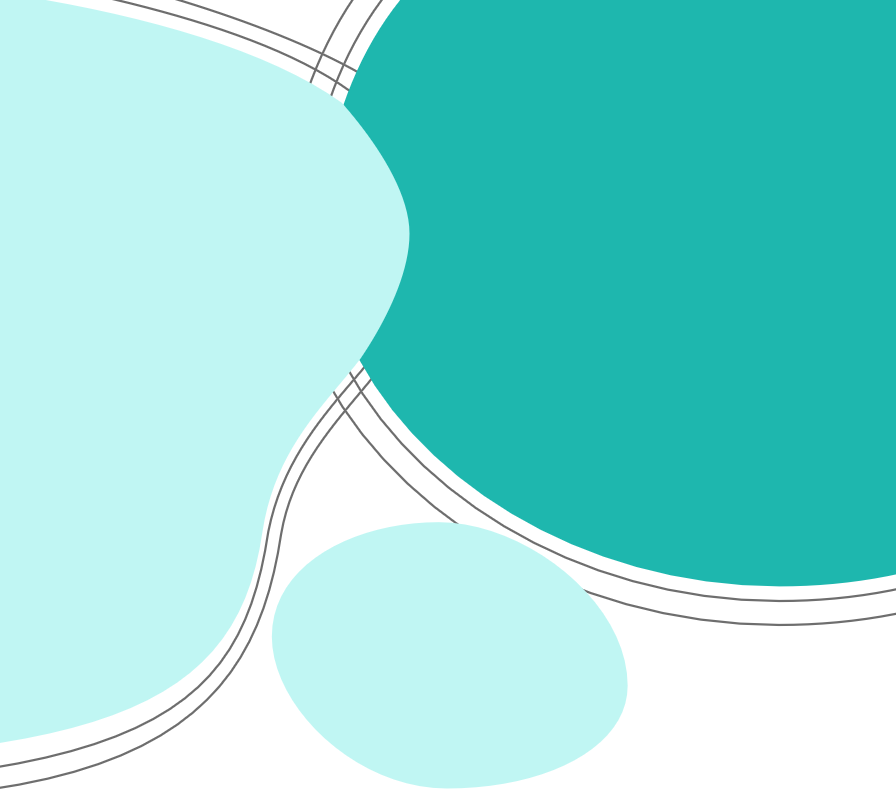
This background is drawn by a WebGL 1 fragment shader. Its source:

```glsl
precision highp float;
// Flat organic background: a large teal disc, a pale wavy blob on the left and
// a pale pebble below, with pairs of thin grey contour lines on white.
// Shapes are closed cubic splines turned into signed distances.

uniform vec2 u_resolution;

const vec2 GRID = vec2(768.0, 678.0);      // design units across the canvas, y down
const vec3 WHITE = vec3(1.0);
const vec3 PALE = vec3(0.753, 0.965, 0.953);
const vec3 TEAL = vec3(0.118, 0.718, 0.682);
const vec3 LINE_GREY = vec3(0.43);
const float LINE_HALF_WIDTH = 0.95;
const float TEAL_INNER_OFFSET = 12.5;      // contour distances from the teal edge
const float TEAL_OUTER_OFFSET = 33.0;
const int STEPS = 20;                      // segments per curve

// Adds one cubic curve to a field: x = squared distance, y = inside sign.
void addCurve(vec2 p, vec2 a, vec2 b, vec2 c, vec2 d, inout vec2 field) {
  vec2 start = a;
  for (int i = 1; i <= STEPS; i++) {
    float t = float(i) / float(STEPS);
    float u = 1.0 - t;
    vec2 end = a * u * u * u + 3.0 * u * t * (b * u + c * t) + d * t * t * t;
    vec2 edge = end - start;
    vec2 toP = p - start;
    vec2 gap = toP - edge * clamp(dot(toP, edge) / dot(edge, edge), 0.0, 1.0);
    field.x = min(field.x, dot(gap, gap));
    if ((start.y > p.y) != (end.y > p.y) && toP.x < edge.x * toP.y / edge.y) {
      field.y = -field.y;
    }
    start = end;
  }
}

vec2 emptyField() { return vec2(1e8, 1.0); }

float signedDistance(vec2 field) { return field.y * sqrt(field.x); }

float tealDisc(vec2 p) {
  vec2 f = emptyField();
  addCurve(p, vec2(343, 0), vec2(301, 52), vec2(277, 125), vec2(277, 190), f);
  addCurve(p, vec2(277, 190), vec2(277, 355), vec2(455, 502), vec2(668, 502), f);
  addCurve(p, vec2(668, 502), vec2(745, 502), vec2(825, 485), vec2(900, 440), f);
  addCurve(p, vec2(900, 440), vec2(1500, -300), vec2(523, -230), vec2(343, 0), f);
  return signedDistance(f);
}

float wavyBlob(vec2 p) {
  vec2 f = emptyField();
  addCurve(p, vec2(-60, -14), vec2(70, 0), vec2(215, 32), vec2(293, 88), f);
  addCurve(p, vec2(293, 88), vec2(315, 113), vec2(351, 160), vec2(351, 200), f);
  addCurve(p, vec2(351, 200), vec2(351, 238), vec2(326, 282), vec2(309, 307), f);
  addCurve(p, vec2(309, 307), vec2(280, 345), vec2(236, 383), vec2(225, 455), f);
  addCurve(p, vec2(225, 455), vec2(210, 560), vec2(150, 612), vec2(0, 636), f);
  addCurve(p, vec2(0, 636), vec2(-200, 665), vec2(-200, 0), vec2(-60, -14), f);
  return signedDistance(f);
}

float pebble(vec2 p) {
  vec2 f = emptyField();
  addCurve(p, vec2(376, 447), vec2(450, 447), vec2(538, 515), vec2(538, 587), f);
  addCurve(p, vec2(538, 587), vec2(538, 640), vec2(468, 675), vec2(383, 675), f);
  addCurve(p, vec2(383, 675), vec2(305, 675), vec2(233, 605), vec2(233, 545), f);
  addCurve(p, vec2(233, 545), vec2(233, 482), vec2(305, 447), vec2(376, 447), f);
  return signedDistance(f);
}

// Unsigned distance to the open contour lines beside the wavy blob.
float blobContours(vec2 p) {
  vec2 f = emptyField();
  // Inner line
  addCurve(p, vec2(60, -9), vec2(145, 9), vec2(242, 36), vec2(300, 78), f);
  addCurve(p, vec2(320, 305), vec2(288, 345), vec2(244, 385), vec2(230, 455), f);
  addCurve(p, vec2(230, 455), vec2(213, 568), vec2(166, 630), vec2(-10, 658), f);
  // Outer line
  addCurve(p, vec2(115, -11), vec2(185, 8), vec2(258, 34), vec2(309, 63), f);
  addCurve(p, vec2(330, 310), vec2(296, 354), vec2(252, 393), vec2(241, 457), f);
  addCurve(p, vec2(241, 457), vec2(224, 570), vec2(172, 650), vec2(-10, 676), f);
  return sqrt(f.x);
}

// Smooth coverage of a shape, one pixel wide at its edge.
float coverage(float dist, float pixel) {
  return clamp(0.5 - dist / pixel, 0.0, 1.0);
}

void main() {
  vec2 uv = gl_FragCoord.xy / u_resolution;
  vec2 p = vec2(uv.x, 1.0 - uv.y) * GRID;
  float pixel = GRID.y / u_resolution.y;

  // Contour lines lie beneath every filled shape.
  float teal = tealDisc(p);
  float tealContours = min(abs(teal - TEAL_INNER_OFFSET), abs(teal - TEAL_OUTER_OFFSET));
  float lines = min(tealContours, blobContours(p)) - LINE_HALF_WIDTH;

  vec3 color = mix(WHITE, LINE_GREY, coverage(lines, pixel));
  color = mix(color, TEAL, coverage(teal, pixel));
  color = mix(color, PALE, coverage(min(wavyBlob(p), pebble(p)), pixel));
  gl_FragColor = vec4(color, 1.0);
}
```
